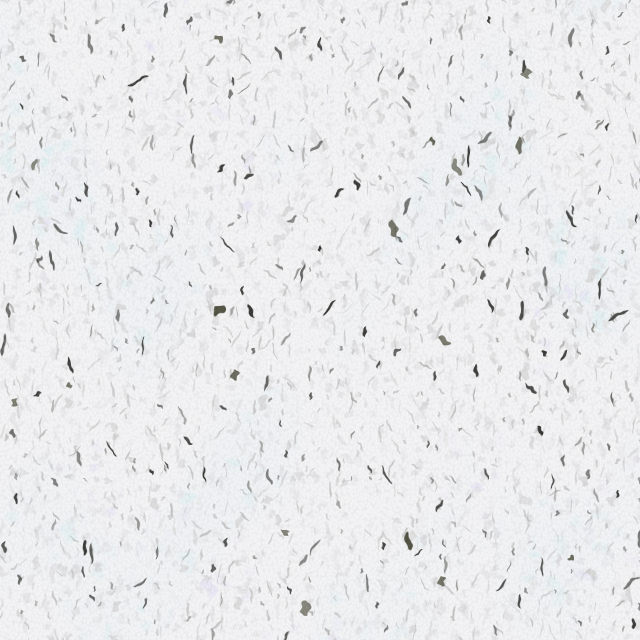
A Shadertoy shader for this texture:

```glsl
// Pale speckled floor: a near-white, finely grained ground strewn with mostly
// upright flecks. Each layer scatters bent, tapered ellipses over a jittered
// grid, from faint wide chips up to sparse, sharp, dark slivers.

const vec3 GROUND    = vec3(0.938, 0.938, 0.944);
const vec3 MIST      = vec3(0.885, 0.885, 0.892);
const vec3 CHIP      = vec3(0.845, 0.843, 0.848);
const vec3 STREAK    = vec3(0.77, 0.77, 0.77);
const vec3 MID_GREY  = vec3(0.56, 0.56, 0.55);
const vec3 CHARCOAL  = vec3(0.22, 0.22, 0.21);
const vec3 OLIVE     = vec3(0.31, 0.31, 0.25);
const vec3 PALE_CYAN = vec3(0.85, 0.92, 0.935);
const vec3 LILAC     = vec3(0.895, 0.885, 0.945);

vec3 hash3(vec2 p, float seed) {
    vec3 q = fract(vec3(p.xyx + seed * 17.3) * vec3(0.1031, 0.1030, 0.0973));
    q += dot(q, q.yxz + 33.33);
    return fract((q.xxy + q.yzz) * q.zyx);
}

// Distance to the nearest jittered point, in cells
float cellular(vec2 p, float seed) {
    vec2 cell = floor(p);
    float nearest = 4.0;
    for (int y = -1; y <= 1; y++)
    for (int x = -1; x <= 1; x++) {
        vec2 id = cell + vec2(x, y);
        vec2 away = id + hash3(id, seed).xy - p;
        nearest = min(nearest, dot(away, away));
    }
    return sqrt(nearest);
}

// Smooth wandering value in about -1..1
float layeredSines(vec2 p, float phase) {
    float a = sin(p.x + 1.7 * sin(p.y * 0.8 + phase));
    float b = sin(p.y * 1.3 + 1.4 * sin(p.x * 1.9 - phase));
    float c = sin(dot(p, vec2(2.3, -1.7)) + phase * 2.0);
    return (a + b + 0.6 * c) / 2.6;
}

float ellipseDistance(vec2 p, vec2 radii) {
    float k0 = length(p / radii);
    float k1 = length(p / (radii * radii));
    return k0 * (k0 - 1.0) / max(k1, 0.001);
}

// Coverage by one scattered layer; radii is the typical half width and length
float flecks(vec2 p, float cells, vec2 radii, float density,
             float faintest, float soft, float seed) {
    vec2 cell = floor(p * cells);
    float cover = 0.0;
    for (int y = -1; y <= 1; y++)
    for (int x = -1; x <= 1; x++) {
        vec2 id = cell + vec2(x, y);
        vec3 place = hash3(id, seed);
        vec3 form = hash3(id, seed + 3.1);
        vec3 look = hash3(id, seed + 7.7);
        if (place.z > density) continue;

        // Lean: mostly upright, with a few strongly tilted
        float lean = form.x * 2.0 - 1.0;
        lean = 0.3 * lean + 0.8 * lean * lean * lean;
        float c = cos(lean), s = sin(lean);
        vec2 q = mat2(c, s, -s, c) * (p - (id + place.xy) / cells);

        // Size, bend and ragged sides
        vec2 size = radii * vec2(mix(0.6, 1.4, form.y), mix(0.45, 1.55, form.z * form.z));
        float along = q.y / size.y;
        q.x += (look.x - 0.5) * 0.35 * size.y * along * along;
        q.x += 0.35 * size.x * sin(along * 4.0 + look.y * 6.28);
        float mask = 1.0 - smoothstep(-soft, soft, ellipseDistance(q, size));
        cover = max(cover, mask * mix(faintest, 1.0, look.z));
    }
    return cover;
}

void mainImage(out vec4 fragColor, in vec2 fragCoord) {
    vec2 uv = fragCoord / iResolution.y;
    float soft = max(0.0013, 0.7 / iResolution.y);

    // Small ripples make the outlines irregular
    vec2 p = uv + 0.0012 * vec2(layeredSines(uv * 230.0, 1.0),
                                layeredSines(uv * 190.0, 4.0));

    // Ground with broad patches of faint tint
    float cyanPatch = smoothstep(0.0, 0.8, layeredSines(uv * 9.0, 2.0));
    float lilacPatch = smoothstep(0.1, 0.8, layeredSines(uv * 8.0, 5.2));
    vec3 color = GROUND;
    color = mix(color, PALE_CYAN, cyanPatch
        * (0.15 + 0.65 * flecks(p, 24.0, vec2(0.008, 0.013), 0.7, 0.2, 0.004, 1.0)));
    color = mix(color, LILAC, lilacPatch
        * flecks(p, 24.0, vec2(0.007, 0.012), 0.5, 0.2, 0.003, 2.0));

    // Pale chips and thin streaks
    color = mix(color, MIST, flecks(p, 38.0, vec2(0.004, 0.010), 0.8, 0.2, 0.002, 3.0));
    color = mix(color, CHIP, flecks(p, 28.0, vec2(0.0048, 0.0095), 0.5, 0.15, soft, 4.0));
    color = mix(color, STREAK, flecks(p, 40.0, vec2(0.0014, 0.0095), 0.75, 0.15, soft, 5.0));

    // Grey and dark slivers, then a few stout olive grains
    color = mix(color, MID_GREY, flecks(p, 26.0, vec2(0.0016, 0.008), 0.5, 0.25, soft, 6.0));
    color = mix(color, CHARCOAL, flecks(p, 15.0, vec2(0.0022, 0.0115), 0.75, 0.55, soft, 7.0));
    color = mix(color, OLIVE, flecks(p, 8.0, vec2(0.0052, 0.0095), 0.28, 0.65, soft, 8.0));

    // Fine grain, slightly stretched upward
    float grain = cellular(uv * vec2(240.0, 180.0), 9.0) - 0.5;
    color -= 0.055 * grain;

    fragColor = vec4(clamp(color, 0.0, 1.0), 1.0);
}
```
